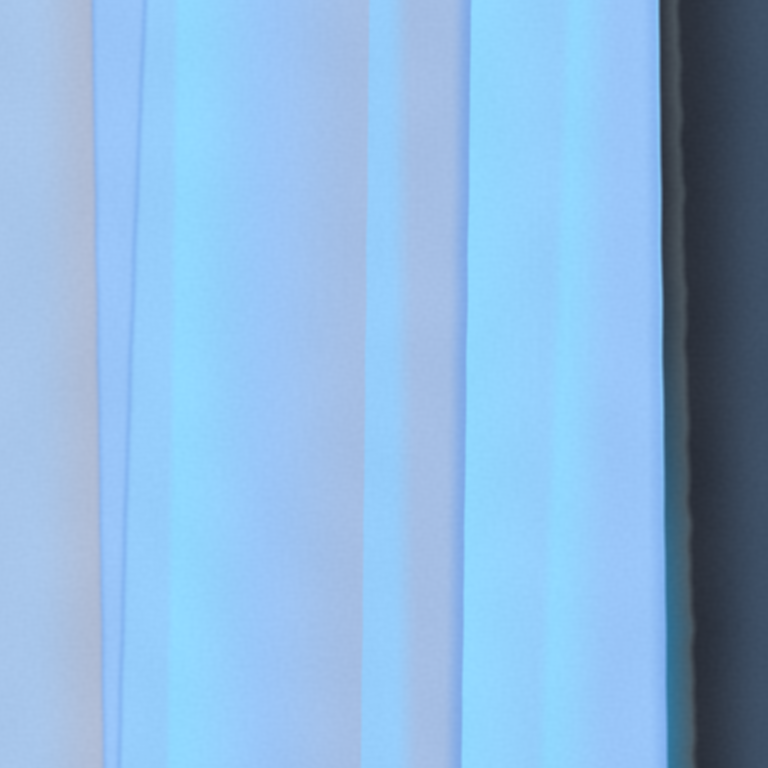
Reproduce this texture procedurally as a three.js fragment shader.

```glsl
// Pale blue sheer curtain folds hanging beside a dark slate gap.
varying vec2 vUv;

// Fold borders: x at the bottom, x at the top
const vec2 HEM_EDGE = vec2(0.1360, 0.1210);
const vec2 CREASE = vec2(0.1550, 0.1890);
const vec2 PANEL_EDGE = vec2(0.2190, 0.2300);
const vec2 PLEAT_EDGE = vec2(0.4700, 0.4810);
const vec2 PLEAT_SHADE = vec2(0.5300, 0.5200);
const vec2 FRONT_EDGE = vec2(0.6010, 0.6135);
const vec2 FRONT_RIDGE = vec2(0.7040, 0.7400);
const vec2 RIM_EDGE = vec2(0.8690, 0.8585);
const vec2 GAP_EDGE = vec2(0.9060, 0.8830);

const vec3 CYAN = vec3(0.565, 0.850, 1.000);
const vec3 SKY = vec3(0.585, 0.805, 0.985);
const vec3 PERIWINKLE = vec3(0.600, 0.775, 0.975);
const vec3 LILAC = vec3(0.645, 0.745, 0.895);
const vec3 MIST = vec3(0.655, 0.775, 0.920);
const vec3 WARM_GREY = vec3(0.685, 0.735, 0.835);
const vec3 FOLD_BLUE = vec3(0.450, 0.640, 0.910);
const vec3 TEAL = vec3(0.170, 0.460, 0.620);
const vec3 RIM_GREY = vec3(0.310, 0.350, 0.380);
const vec3 GAP_DARK = vec3(0.165, 0.185, 0.225);
const vec3 GAP_SLATE = vec3(0.245, 0.315, 0.400);

const float SHARP = 0.0028;
const float SOFT = 0.012;
const float GRAIN = 0.014;

vec2 hashGradient(vec2 cell) {
  float h = fract(sin(dot(cell, vec2(127.1, 311.7))) * 43758.5);
  return vec2(cos(h * 6.2832), sin(h * 6.2832));
}

float gradientNoise(vec2 p) {
  vec2 i = floor(p);
  vec2 f = p - i;
  vec2 u = f * f * (3.0 - 2.0 * f);
  vec2 r = vec2(1.0, 0.0);
  float a = dot(hashGradient(i), f);
  float b = dot(hashGradient(i + r), f - r);
  float c = dot(hashGradient(i + r.yx), f - r.yx);
  float d = dot(hashGradient(i + 1.0), f - 1.0);
  return mix(mix(a, b, u.x), mix(c, d, u.x), u.y);
}

// Coverage to the right of a border
float rightOf(float x, float border, float blur) {
  return smoothstep(-blur, blur, x - border);
}

// Narrow line centred on a border
float line(float x, float border, float width) {
  float d = (x - border) / width;
  return exp(-d * d);
}

// Position across a fold, 0 at its left border and 1 at its right
float across(float x, float left, float right) {
  return clamp((x - left) / (right - left), 0.0, 1.0);
}

void main() {
  float y = vUv.y;
  float x = vUv.x + 0.0012 * gradientNoise(vec2(3.0, y * 14.0));

  float hem = mix(HEM_EDGE.x, HEM_EDGE.y, y);
  float crease = mix(CREASE.x, CREASE.y, y) - 0.012 * y * (1.0 - y);
  float panel = mix(PANEL_EDGE.x, PANEL_EDGE.y, y);
  float pleat = mix(PLEAT_EDGE.x, PLEAT_EDGE.y, y);
  float shade = mix(PLEAT_SHADE.x, PLEAT_SHADE.y, y);
  float front = mix(FRONT_EDGE.x, FRONT_EDGE.y, y);
  float ridge = mix(FRONT_RIDGE.x, FRONT_RIDGE.y, y);
  float rim = mix(RIM_EDGE.x, RIM_EDGE.y, y);
  float gap = mix(GAP_EDGE.x, GAP_EDGE.y, y) + 0.005 * gradientNoise(vec2(7.0, y * 30.0));

  // Left panel, warming toward its hem
  vec3 color = mix(MIST, WARM_GREY, smoothstep(0.3, 1.0, across(x, 0.0, hem)));

  // Narrow fold with a fine crease
  vec3 narrow = mix(PERIWINKLE, SKY, rightOf(x, crease, 0.006));
  narrow = mix(narrow, FOLD_BLUE, 0.45 * line(x, crease, 0.004));
  color = mix(color, narrow, rightOf(x, hem, SHARP));
  color = mix(color, FOLD_BLUE, 0.35 * line(x, hem, 0.004));

  // Broad panel, from cyan light to lilac shade
  float t = across(x, panel, pleat);
  vec3 broad = mix(CYAN, PERIWINKLE, smoothstep(0.0, 0.55, t));
  broad = mix(broad, LILAC, smoothstep(0.4, 1.0, t));
  color = mix(color, broad, rightOf(x, panel, SOFT * 0.6));

  // Middle pleat, turning away into shadow
  vec3 middle = mix(SKY, LILAC, rightOf(x, shade, SOFT * 1.6));
  middle = mix(middle, FOLD_BLUE, 0.75 * smoothstep(front - 0.026, front, x));
  color = mix(color, middle, rightOf(x, pleat, SHARP));

  // Front panel with a soft ridge
  vec3 facing = mix(CYAN, SKY, across(x, front, ridge));
  vec3 turning = mix(CYAN, PERIWINKLE, smoothstep(0.0, 0.6, across(x, ridge, rim)));
  facing = mix(facing, turning, rightOf(x, ridge, SOFT));
  facing = mix(facing, FOLD_BLUE, 0.55 * smoothstep(rim - 0.025, rim, x));
  color = mix(color, facing, rightOf(x, front, SHARP));
  color = mix(color, CYAN, 0.6 * line(x, rim - 0.002, 0.003) * smoothstep(0.1, 0.6, y));

  // Frayed rim, teal low down, then the gap
  vec3 fray = mix(mix(TEAL, GAP_DARK, smoothstep(0.1, 0.75, y)), RIM_GREY, across(x, rim, gap));
  color = mix(color, fray, rightOf(x, rim, SHARP * 1.3));
  vec3 slate = mix(GAP_DARK, GAP_SLATE, smoothstep(0.0, 1.0, across(x, gap, 1.0)));
  color = mix(color, slate, rightOf(x, gap, 0.006));

  // Woven grain and faint mottling
  float weave = gradientNoise(vUv * vec2(90.0, 200.0)) + gradientNoise(vUv * vec2(170.0, 110.0));
  color += GRAIN * (weave * 0.7 + gradientNoise(vUv * vec2(12.0, 9.0)));

  gl_FragColor = vec4(color, 1.0);
}
```
